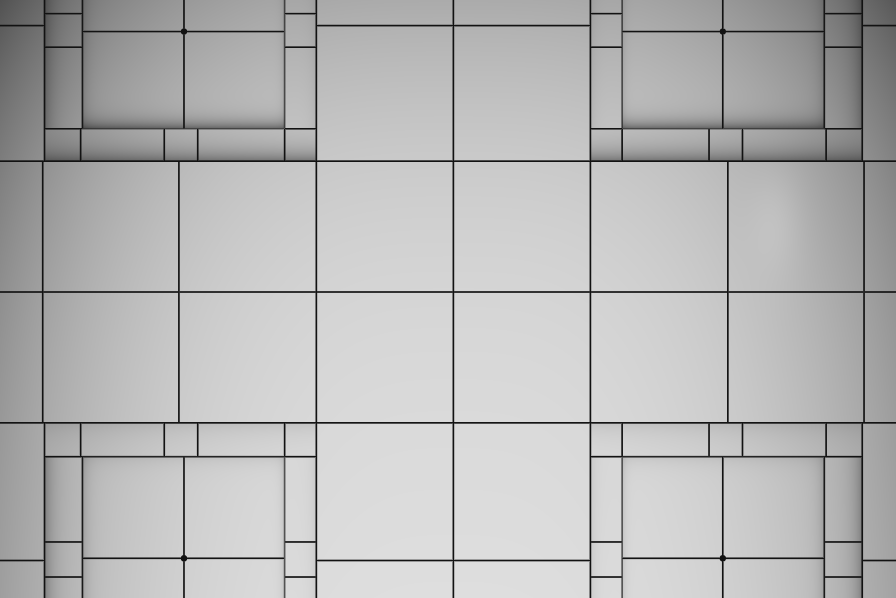
A WebGL 2 fragment shader for this pattern:

```glsl
#version 300 es
precision highp float;
// A wall of pale grey cladding panels with four recessed bays.
// Folding space about two axes repeats the seams in every quadrant;
// smooth falloffs give the vignette and the shadows inside the bays.
uniform vec2 u_resolution;
out vec4 fragColor;

const vec2 AXIS = vec2(0.759, 0.5117);   // crossing of the two fold axes
const float COLUMN = 0.2294;             // panel width
const float ROW = 0.2188;                // panel height
const float BAY_OUTER = 0.6845;          // far wall of a bay
const float PANEL_INNER = 0.2825;        // inset panel, near edge
const float PANEL_OUTER = 0.621;         // inset panel, far edge
const float LEDGE = 0.2754;              // inset panel, edge facing the rows
const vec2 CROSS = vec2(0.451, 0.4453);  // pin at the middle of the inset
const float SEAM = 0.0014;               // half width of a seam

// Antialiased fill of a signed distance.
float fill(float d, float px) {
    return clamp(0.5 - d / px, 0.0, 1.0);
}

float seam(float d, float px) {
    return fill(abs(d) - SEAM, px);
}

// One between low and high, zero elsewhere.
float span(float v, float low, float high, float px) {
    return fill(max(low - v, v - high), px);
}

// Shadow that fades with distance from a wall.
float shadow(float d, float reach, float strength) {
    return 1.0 - strength * exp(-max(d, 0.0) / reach);
}

// Broad light: bright low centre, dim sides and top corners.
float wallLight(vec2 p, float side) {
    float edge = pow(side / AXIS.x, 3.0);
    float light = 0.87 - 0.05 * p.y - 0.15 * pow(p.y, 4.0);
    light -= edge * (0.25 + 0.10 * p.y * p.y);
    vec2 glow = (p - vec2(1.30, 0.63)) / vec2(0.045, 0.09);
    return light + 0.045 * exp(-dot(glow, glow));
}

// Light lost inside a bay; upper bays lie in deeper shade.
float bayShade(vec2 q, float upper, float panel, float px) {
    float ledge = span(q.y, ROW, LEDGE, px);
    float outerStrip = span(q.x, PANEL_OUTER, BAY_OUTER, px) * (1.0 - ledge);
    float innerStrip = span(q.x, COLUMN, PANEL_INNER, px) * (1.0 - ledge);
    float onLedge = shadow(q.y - ROW, 0.022, mix(0.10, 0.42, upper));
    float onPanel = shadow(q.y - LEDGE, 0.014, mix(0.08, 0.48, upper))
                  * shadow(PANEL_OUTER - q.x, 0.010, 0.16)
                  * shadow(q.x - PANEL_INNER, 0.006, 0.12);
    float shade = mix(1.0, onLedge, ledge);
    shade *= mix(1.0, onPanel, panel);
    shade *= mix(1.0, shadow(BAY_OUTER - q.x, 0.014, 0.28), outerStrip);
    return shade * mix(1.0, shadow(q.x - COLUMN, 0.010, 0.08), innerStrip);
}

// Seams and pin of one bay.
float baySeams(vec2 q, float upper, float panel, float px) {
    float ledge = span(q.y, ROW, LEDGE, px);
    float beyond = 1.0 - ledge;
    float sides = span(q.x, COLUMN, PANEL_INNER, px)
                + span(q.x, PANEL_OUTER, BAY_OUTER, px);

    // Small tiles along the ledge and up both sides.
    float ticks = max(seam(q.x - PANEL_INNER, px), seam(q.x - 0.624, px));
    float bars = seam(q.y - LEDGE, px);
    for (int i = 0; i < 2; i++) {
        float k = float(i);
        ticks = max(ticks, seam(q.x - 0.428 - 0.056 * k, px));
        bars = max(bars, seam(q.y - 0.418 - 0.0586 * k, px));
    }
    float ink = max(ticks * ledge, bars * min(sides, 1.0));

    // Outline of the inset panel.
    ink = max(ink, 0.65 * seam(q.x - PANEL_INNER, px) * beyond);
    ink = max(ink, 0.95 * seam(q.x - PANEL_OUTER, px) * beyond);
    ink = max(ink, mix(0.9, 0.5, upper) * seam(q.y - LEDGE, px));

    // Cross seams with the central pin.
    vec2 c = q - CROSS;
    ink = max(ink, panel * max(seam(c.x, px), seam(c.y, px)));
    return max(ink, fill(length(c) - 0.0055, px));
}

void main() {
    vec2 p = gl_FragCoord.xy / u_resolution * vec2(1.5, 1.0);
    float px = 1.0 / u_resolution.y;
    vec2 q = abs(p - AXIS);
    float upper = step(AXIS.y, p.y);

    // Upper rows are slightly foreshortened.
    float past = max(q.y - ROW, 0.0);
    vec2 b = vec2(q.x, q.y + 0.045 * upper * past);
    float outside = step(ROW, q.y);
    float bay = outside * span(q.x, COLUMN, BAY_OUTER, px);
    float panel = outside * span(b.x, PANEL_INNER, PANEL_OUTER, px)
                * fill(LEDGE - b.y, px);

    float light = wallLight(p, q.x);
    light *= mix(1.0, bayShade(b, upper, panel, px), bay);

    // Main seams: full rows and columns, then the partial ones.
    float edgeColumn = mix(0.6875, BAY_OUTER, outside);
    float ink = max(seam(q.y, px), seam(q.y - ROW, px));
    ink = max(ink, max(seam(q.x, px), seam(q.x - COLUMN, px)));
    ink = max(ink, seam(q.x - edgeColumn, px));
    ink = max(ink, seam(q.x - 0.4595, px) * (1.0 - outside));
    ink = max(ink, seam(q.y - mix(0.449, 0.4455, upper), px) * (1.0 - bay));
    ink = max(ink, baySeams(b, upper, panel, px) * bay);

    fragColor = vec4(vec3(mix(light, 0.07, ink)), 1.0);
}
```
